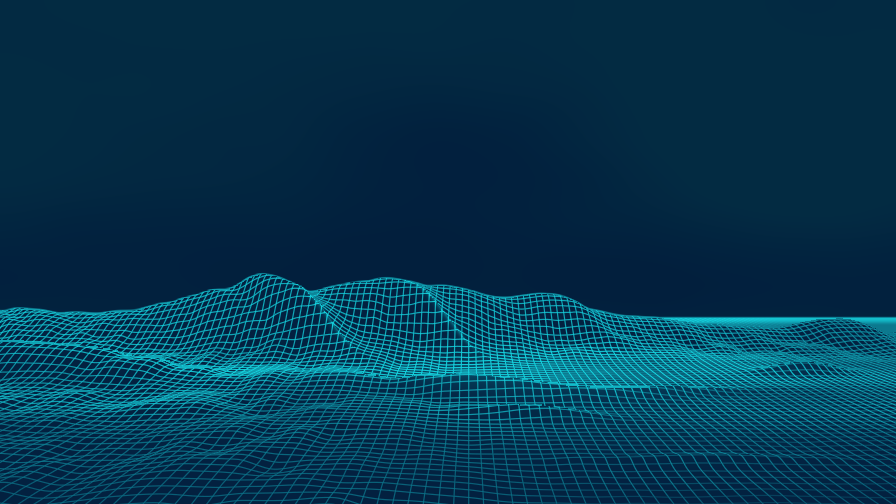
This background is drawn by a WebGL 2 fragment shader. Its source:

```glsl
#version 300 es
precision highp float;
// A glowing wireframe landscape under a dark, cloudy blue sky.
// Each pixel marches a ray over a height field, then draws a filtered
// world-space grid on the point it hits; the sky is layered soft blobs.
uniform vec2 u_resolution;
out vec4 outColor;

const vec2 VANISH = vec2(0.93, 0.55);    // vanishing point of the ground plane
const float FAR_Z = 5.55;                // depth where the ground ends
const float MAX_HEIGHT = 0.68;           // upper bound of the terrain
const float SKY_START = 0.475;           // nothing but sky above this
const vec2 CELLS = vec2(19.0, 21.0);     // grid cells per world unit
const float LINE_HALF = 0.0012;          // half line width, canvas units
const float SHEAR = 0.25;                // sideways drift of mountain spurs
const vec2 SPURS = vec2(0.55, 0.79);     // where the two spurs leave the crest
const int STEPS = 64;
const vec3 NAVY = vec3(0.006, 0.122, 0.240);
const vec3 TEAL_SKY = vec3(0.012, 0.168, 0.260);
const vec3 GROUND = vec3(0.010, 0.130, 0.250);
const vec3 LINE_COLOR = vec3(0.08, 0.80, 0.85);
const vec3 GLOW = vec3(0.04, 0.44, 0.53);

float hash(vec2 p) { return fract(sin(dot(p, vec2(127.1, 311.7))) * 43758.5453); }

float noise(vec2 p) {
    vec2 i = floor(p), f = fract(p);
    f = f * f * (3.0 - 2.0 * f);
    return mix(mix(hash(i), hash(i + vec2(1, 0)), f.x),
               mix(hash(i + vec2(0, 1)), hash(i + vec2(1, 1)), f.x), f.y);
}

float bump(float x, float w) { return exp(-x * x / (w * w)); }

float blob(vec2 p, vec2 w) { p /= w; return exp(-dot(p, p)); }

// Screen height of the mountain crest
float skyline(float u) {
    float y = 0.372 - 0.04 * smoothstep(1.1, 1.8, u);
    y += 0.050 * bump(u - 0.74, 0.347) + 0.012 * bump(u, 0.12);
    y += 0.026 * bump(u - 0.39, 0.075) + 0.046 * bump(u - 0.514, 0.06);
    y += 0.023 * bump(u - 0.755, 0.085) + 0.018 * bump(u - 0.90, 0.085);
    y += 0.028 * bump(u - 1.083, 0.075) + 0.034 * bump(u - 1.667, 0.09);
    return y + 0.008 * (noise(vec2(u * 26.0, 3.0)) - 0.5);
}

// Signed depth from the mountain crest, negative in front
float ridgeDepth(float u) { return mix(4.1, 4.4, smoothstep(0.5, 1.1, u)); }

// Terrain height at screen column u and depth z
float terrain(float u, float z) {
    vec2 world = vec2((u - VANISH.x) * z, z);
    float ridgeZ = ridgeDepth(u), d = z - ridgeZ;
    float slope = bump(d, d < 0.0 ? 0.4 : 0.3);
    float s = u + SHEAR * min(d, 0.0);
    float crest = 1.0 + (skyline(s) - VANISH.y) * ridgeZ;
    // Sharp spurs running down the front of the range
    vec2 fold = exp(-abs(s - SPURS) / 0.05);
    float rough = noise(world * 5.0) + 0.4 * noise(world * 11.0) - 0.7;
    float relief = 0.50 * (fold.x + fold.y - 0.3) + 0.20 * rough;
    float h = slope * crest + slope * (1.0 - slope) * relief;
    // Foreground hills and low crests
    float left = smoothstep(1.1, 0.5, u);
    h += 0.21 * bump(u - 0.04, 0.3) * bump(z - 3.2, 0.2);
    h += 0.100 * bump(u - 0.95, 0.26) * bump(z - 3.0 + 0.3 * (u - 0.95), 0.11);
    h += 0.055 * bump(u - 1.05, 0.14) * bump(z - 2.65 + 0.3 * (u - 1.05), 0.07);
    h += 0.040 * bump(u - 1.32, 0.15) * bump(z - 2.98 - 0.5 * (u - 1.32), 0.06);
    h += 0.07 * bump(u - 1.59, 0.08) * bump(z - 3.45, 0.08);
    h += 0.022 * bump(u - 1.42, 0.28) * bump(z - 2.14, 0.05);
    float rolling = noise(world * 2.6) + 0.55 * noise(world * 6.5);
    h += (0.010 + 0.065 * left) * rolling * smoothstep(4.4, 3.4, z);
    return max(h, 0.0);
}

// One family of grid lines, fading to its mean coverage when dense
float gridLine(float c, float pixel) {
    float perPixel = max(length(vec2(dFdx(c), dFdy(c))), 1e-5);
    float dist = abs(fract(c - 0.5) - 0.5) * pixel / perPixel;
    float sharp = clamp((LINE_HALF - dist) / pixel + 0.5, 0.0, 1.0);
    float mean = min(2.0 * LINE_HALF * perPixel / pixel, 0.75);
    return mix(sharp, mean, smoothstep(0.4, 0.75, perPixel));
}

vec3 skyColor(vec2 p) {
    float cloud = noise(p * vec2(3.0, 5.0)) * 0.6 + noise(p * vec2(7.0, 11.0)) * 0.3;
    float dark = 0.85 * blob(p - vec2(0.95, 0.70), vec2(0.34, 0.15));
    dark += 0.95 * bump(p.y - 0.45, 0.16) + 0.5 * (cloud - 0.45);
    dark -= 0.55 * blob(p - vec2(1.55, 0.62), vec2(0.33, 0.16));
    return mix(TEAL_SKY, NAVY, clamp(dark, 0.0, 1.0));
}

void main() {
    float pixel = 1.0 / u_resolution.y;
    vec2 p = gl_FragCoord.xy * pixel;
    p.x *= 16.0 * u_resolution.y / (9.0 * u_resolution.x);
    float drop = VANISH.y - p.y;

    // March to the first crossing, then bisect
    float z = FAR_Z, clearance = 1.0;
    bool hit = false;
    if (p.y < SKY_START) {
        float near = (1.0 - MAX_HEIGHT) / drop;
        float stepZ = (min(FAR_Z, 1.0 / drop) - near) / float(STEPS);
        for (int i = 1; i <= STEPS; i++) {
            z = near + stepZ * float(i);
            float gap = 1.0 - drop * z - terrain(p.x, z);
            clearance = min(clearance, gap / z);
            if (gap < 1e-4) { hit = true; break; }
        }
        float a = z - stepZ, b = z;
        for (int i = 0; i < 8 && hit; i++) {
            z = 0.5 * (a + b);
            if (1.0 - drop * z < terrain(p.x, z)) b = z; else a = z;
        }
    }

    // World grid; the right-hand floor shows mostly the fanning lines
    vec2 world = vec2((p.x - VANISH.x) * z, z);
    float across = gridLine(world.x * CELLS.x, pixel);
    float along = gridLine(world.y * CELLS.y, pixel);
    float plain = smoothstep(0.95, 1.3, p.x) * smoothstep(3.9, 3.6, z);
    along *= 1.0 - 0.5 * plain;
    float lines = max(across, along) + 0.25 * min(across, along);

    // Pools of light on the floor, distant sea and mountain spurs
    float pool = blob(p - vec2(1.14, 0.268), vec2(0.36, 0.04));
    pool += 0.35 * blob(p - vec2(1.32, 0.20), vec2(0.40, 0.10));
    pool += 0.4 * blob(p - vec2(0.75, 0.262), vec2(0.35, 0.012));
    pool *= smoothstep(4.1, 3.8, z);
    float sea = smoothstep(5.1, 5.5, z) * smoothstep(1.2, 1.4, p.x);
    float d = z - ridgeDepth(p.x);
    vec2 crease = exp(-abs(p.x + SHEAR * d - SPURS) / 0.004);
    float spur = 0.45 * (crease.x + crease.y) * smoothstep(-0.7, -0.5, d)
               * smoothstep(0.1, 0.0, d);
    float light = mix(0.33, 0.78, smoothstep(0.0, 0.34, p.y));
    light *= 1.0 - 0.3 * smoothstep(1.2, 1.7, p.x) * smoothstep(0.24, 0.3, p.y);
    light *= mix(0.65 + 0.7 * noise(world * vec2(1.2, 3.0)), 1.0, smoothstep(3.2, 3.9, z));
    light = min(light + 0.35 * pool + 0.4 * sea, 1.0);

    vec3 land = mix(GROUND, GLOW, clamp(0.45 * pool + 0.7 * sea, 0.0, 1.0));
    land = mix(land, LINE_COLOR, clamp(lines * light + spur, 0.0, 1.0));
    float rim = 0.6 * (1.0 - smoothstep(0.0, 1.5 * pixel, clearance));
    vec3 sky = mix(skyColor(p), LINE_COLOR, rim);
    outColor = vec4(hit ? land : sky, 1.0);
}
```
